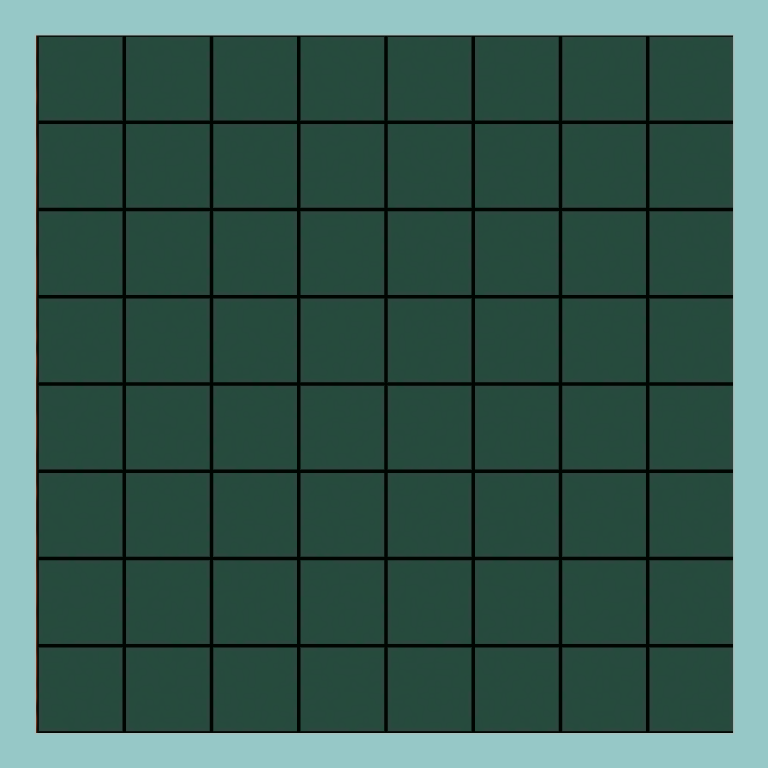
This pattern is drawn by a Shadertoy shader. Its source:

```glsl
// Dark green eight by eight board ruled in black on a pale teal ground
#define CELL_SIZE 0.1136
#define LINE_WIDTH 0.0046
#define GRID_ORIGIN vec2(0.5026, 0.5)
#define BOARD_CENTER vec2(0.5007, 0.4997)
#define BOARD_HALF vec2(0.4538, 0.4541)
#define FRINGE_WIDTH 0.0042
#define TEAL vec3(0.59, 0.785, 0.78)
#define PALE_TEAL vec3(0.64, 0.76, 0.75)
#define GREEN vec3(0.15, 0.292, 0.24)
#define GREY_GREEN vec3(0.18, 0.28, 0.25)
#define LINE_BLACK vec3(0.0, 0.02, 0.005)
#define RUST vec3(0.48, 0.22, 0.12)

float hash(vec2 p) {
    vec3 q = fract(vec3(p.xyx) * 0.1031);
    q += dot(q, q.yzx + 33.33);
    return fract((q.x + q.y) * q.z);
}

float valueNoise(vec2 p) {
    vec2 cell = floor(p), f = fract(p);
    f = f * f * (3.0 - 2.0 * f);
    float low = mix(hash(cell), hash(cell + vec2(1.0, 0.0)), f.x);
    float high = mix(hash(cell + vec2(0.0, 1.0)), hash(cell + 1.0), f.x);
    return mix(low, high, f.y);
}

// Signed distance to the rectangular board
float boardDistance(vec2 p) {
    vec2 d = abs(p - BOARD_CENTER) - BOARD_HALF;
    return length(max(d, 0.0)) + min(max(d.x, d.y), 0.0);
}

// Signed distance to the edge of the nearest ruled line
float lineDistance(vec2 p) {
    vec2 cell = (p - GRID_ORIGIN) / CELL_SIZE;
    vec2 d = abs(fract(cell + 0.5) - 0.5) * CELL_SIZE;
    return min(d.x, d.y) - 0.5 * LINE_WIDTH;
}

float coverage(float d, float pixel) {
    return clamp(0.5 - d / pixel, 0.0, 1.0);
}

void mainImage(out vec4 fragColor, in vec2 fragCoord) {
    float side = min(iResolution.x, iResolution.y);
    vec2 p = (fragCoord - 0.5 * iResolution.xy) / side + 0.5;
    float pixel = 1.0 / side;
    float board = boardDistance(p);
    float ruled = lineDistance(p);

    // Ground with a faint halo around the board
    vec3 color = mix(TEAL, PALE_TEAL, coverage(board - 0.0025, pixel));

    // Green cells, slightly greyed beside the lines
    float patchy = valueNoise(p * 96.0 + 17.0);
    float fringe = coverage(ruled - FRINGE_WIDTH, 2.0 * pixel);
    vec3 surface = mix(GREEN, GREY_GREEN, fringe * smoothstep(0.1, 0.6, patchy));
    surface += (valueNoise(p * 128.0) - 0.5) * vec3(-0.006, 0.006, -0.008);

    // Black ruling, cut off at the board edge
    surface = mix(surface, LINE_BLACK, coverage(ruled, pixel));

    // Uneven rust edge on the left
    float fromLeft = p.x - (BOARD_CENTER.x - BOARD_HALF.x);
    float wear = mix(0.45, 1.0, valueNoise(vec2(3.0, p.y * 64.0)));
    surface = mix(surface, RUST, wear * coverage(fromLeft - 0.0016, pixel));

    color = mix(color, surface, coverage(board, pixel));
    fragColor = vec4(color, 1.0);
}
```
